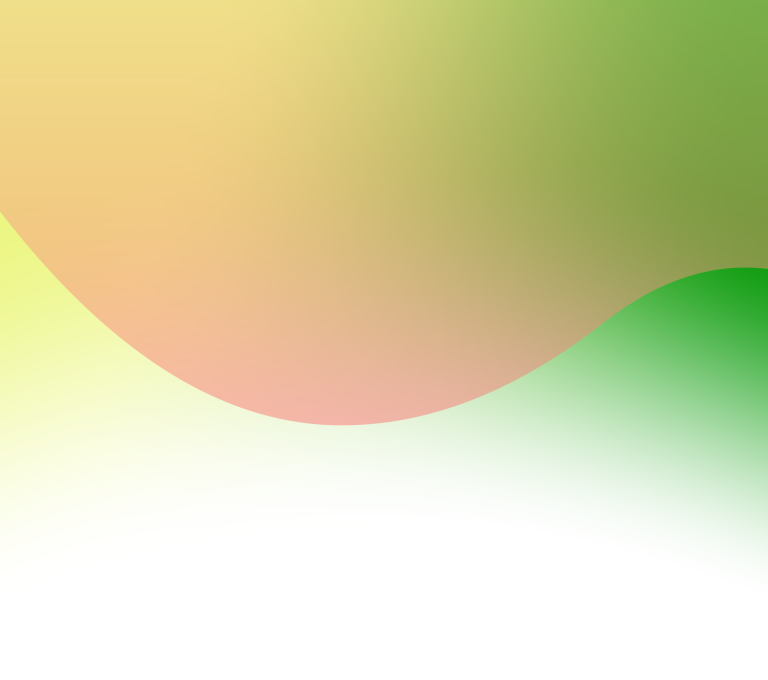
Give the GLSL for this background, as a WebGL 1 fragment shader.

```glsl
precision mediump float;
// A translucent coral wave hanging over a yellow-to-green wash that fades to white.

uniform vec2 u_resolution;

const vec3 YELLOW = vec3(0.925, 0.965, 0.51);
const vec3 GREEN = vec3(0.0, 0.588, 0.0);
const vec3 WHITE = vec3(1.0);
const vec3 SAND = vec3(0.957, 0.784, 0.57);
const vec3 CORAL = vec3(0.98, 0.455, 0.447);

// Depth of the wave edge below the top: a trough and a crest made of parabolas.
float waveDepth(float x) {
  const float TROUGH_X = 0.445;
  const float CREST_X = 0.97;
  const float JOIN_X = 0.781;
  float fromTrough = x - TROUGH_X;
  float fromCrest = x - CREST_X;
  float t = max(-fromTrough / TROUGH_X, 0.0);
  float left = 0.6255 - 0.3145 * t * t * (0.93 + 0.07 * t);
  float middle = 0.6255 - 1.298 * fromTrough * fromTrough;
  float right = 0.3935 + 2.39 * fromCrest * fromCrest;
  return x < TROUGH_X ? left : (x < JOIN_X ? middle : right);
}

// Horizontal wash whose white fade starts higher in the centre.
vec3 washColor(vec2 p) {
  float greenness = smoothstep(0.28 - 0.3 * min(p.y, 0.6), 1.0, p.x);
  float bulge = 0.44 * p.x * (1.0 - p.x);
  float fade = smoothstep(0.3, 0.9, p.y + bulge);
  return mix(mix(YELLOW, GREEN, greenness), WHITE, fade);
}

// Vertical tint of the wave, from sand at the top to coral in the trough.
vec3 tintColor(float depth) {
  return mix(SAND, CORAL, clamp(depth / 0.62, 0.0, 1.0));
}

// Coverage above the edge, using the local slope for an even soft border.
float waveMask(vec2 p, vec2 pixel) {
  float slope = (waveDepth(p.x + pixel.x) - waveDepth(p.x - pixel.x)) / (2.0 * pixel.x);
  float width = length(vec2(slope * pixel.x, pixel.y));
  return smoothstep(-0.7, 0.7, (waveDepth(p.x) - p.y) / width);
}

void main() {
  vec2 pixel = 1.0 / u_resolution;
  vec2 p = gl_FragCoord.xy * pixel;
  p.y = 1.0 - p.y; // measure depth from the top
  float opacity = 0.5 * waveMask(p, pixel);
  gl_FragColor = vec4(mix(washColor(p), tintColor(p.y), opacity), 1.0);
}
```
